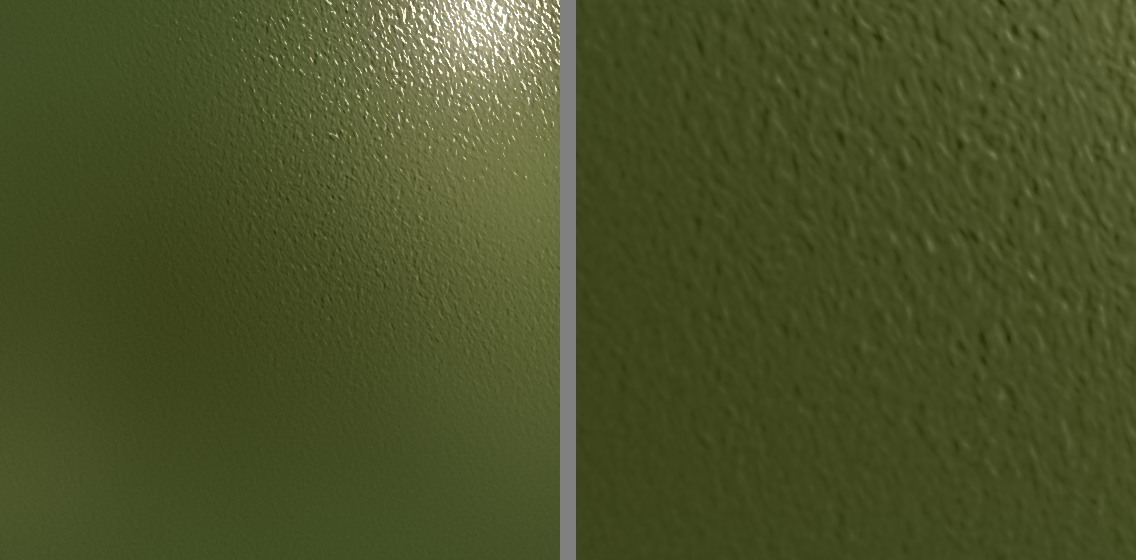
Left: the whole. Right: its middle third, enlarged.
A WebGL 1 fragment shader for this texture:

```glsl
precision highp float;
uniform vec2 u_resolution;

#define LIGHT_POS vec2(0.86, 0.975)
#define GRAIN_FREQ 108.0
#define GRAIN_ANGLE 0.45
#define GRAIN_STRETCH 0.66
#define RELIEF_GAIN 0.046
#define GLINT_FALLOFF 3.7
#define SHADE_COLOR vec3(0.234, 0.263, 0.104)
#define PAINT_COLOR vec3(0.258, 0.305, 0.142)
#define SHEEN_COLOR vec3(0.228, 0.192, 0.172)
#define GLINT_COLOR vec3(0.980, 0.965, 0.880)

vec2 hashGradient(vec2 cell) {
  vec2 k = vec2(dot(cell, vec2(127.1, 311.7)), dot(cell, vec2(269.5, 183.3)));
  return 2.0 * fract(sin(k) * 43758.545) - 1.0;
}

float gradientNoise(vec2 p) {
  vec2 i = floor(p), f = fract(p);
  vec2 w = f * f * f * (f * (f * 6.0 - 15.0) + 10.0);
  vec2 e = vec2(1.0, 0.0);
  float a = dot(hashGradient(i), f);
  float b = dot(hashGradient(i + e.xy), f - e.xy);
  float c = dot(hashGradient(i + e.yx), f - e.yx);
  float d = dot(hashGradient(i + e.xx), f - e.xx);
  return mix(mix(a, b, w.x), mix(c, d, w.x), w.y);
}

float grainHeight(vec2 p) {
  return gradientNoise(p) + 0.55 * gradientNoise(p * 1.93 + 17.3);
}

// Slope of the bumps towards the light, which lies along the grain's x axis
float grainSlope(vec2 uv) {
  float c = cos(GRAIN_ANGLE), s = sin(GRAIN_ANGLE);
  vec2 p = vec2(c * uv.x + s * uv.y, (c * uv.y - s * uv.x) * GRAIN_STRETCH);
  p *= GRAIN_FREQ;
  p += 0.5 * gradientNoise(p * 0.3 + 5.0);
  float stride = 0.25;
  return (grainHeight(p) - grainHeight(p + vec2(stride, 0.0))) / stride;
}

float falloff(vec2 d, float width) {
  return exp(-dot(d, d) / width);
}

void main() {
  vec2 uv = gl_FragCoord.xy / u_resolution;
  vec2 toLight = uv - LIGHT_POS;
  float slope = grainSlope(uv);

  // Paint: darkest around the middle, greener towards the far edges
  vec2 fromShade = (uv - vec2(0.41, 0.47)) * vec2(0.7, 1.0);
  float cloud = gradientNoise(uv * 5.0 + 3.0);
  float open = smoothstep(0.02, 0.52, length(fromShade) + 0.03 * cloud);
  vec3 color = mix(SHADE_COLOR, PAINT_COLOR, open);
  color += vec3(0.040, 0.030, 0.024) * falloff(uv - vec2(0.0, 0.14), 0.05);
  color += vec3(0.035, 0.028, 0.022) * falloff(uv - vec2(1.0, 0.25), 0.06);

  // Broad sheen, reaching further down than sideways, and a soft patch at right
  float sheen = falloff(toLight * vec2(1.0, 0.74), 0.115);
  float patchGlow = falloff((uv - vec2(1.0, 0.58)) * vec2(1.0, 0.8), 0.045);
  color += SHEEN_COLOR * sheen + vec3(0.050, 0.046, 0.026) * patchGlow;

  // Relief: strongest where the sheen fades, calm in the patch and lower down
  float calm = 0.75 * falloff(uv - vec2(0.97, 0.64), 0.035);
  float relief = 4.0 * sheen * (1.0 - sheen) * (1.0 - calm);
  relief *= smoothstep(0.05, 0.55, uv.y);
  float core = falloff(toLight * vec2(0.9, 1.2), 0.030);
  float ridge = slope * (0.55 + 0.55 * abs(slope));
  color += ridge * (0.004 + RELIEF_GAIN * relief) + 0.10 * slope * core;
  color += vec3(0.02, -0.005, 0.06) * core;

  // Glints: only the steepest bumps catch light further out
  vec2 glintOffset = toLight * vec2(0.85, 1.25);
  float threshold = GLINT_FALLOFF * length(glintOffset) + 0.06;
  float glint = smoothstep(threshold, threshold + 0.36, slope);
  glint *= falloff(glintOffset, 0.13);
  float fringe = gradientNoise(uv * 140.0 + 9.0);
  vec3 glintColor = GLINT_COLOR + fringe * vec3(0.12, 0.04, -0.28);
  color = mix(color, glintColor, glint);
  color += vec3(0.23, 0.23, 0.23) * falloff(toLight, 0.010);

  // Fine mottling of the surface
  color += 0.020 * gradientNoise(uv * 190.0) + 0.005 * cloud;

  gl_FragColor = vec4(clamp(color, 0.0, 1.0), 1.0);
}
```
